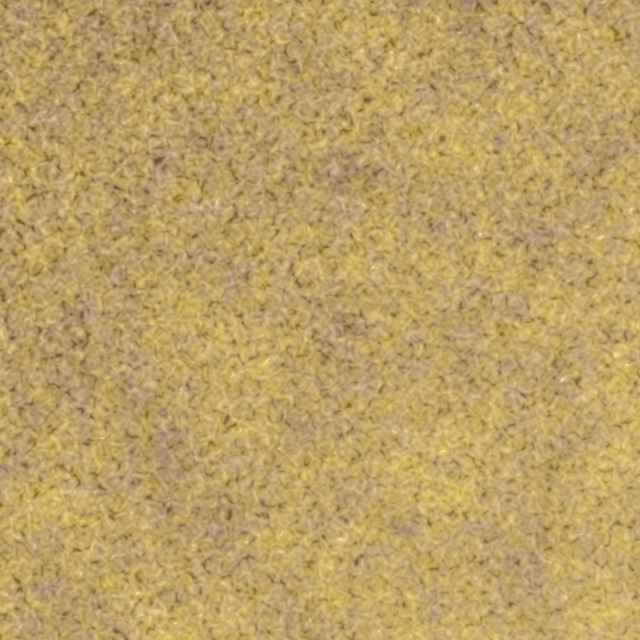
A three.js fragment shader for this texture:

```glsl
#define SAND_COLOR vec3(0.733, 0.617, 0.396)
#define SHADE_TINT vec3(1.0, 0.97, 0.82)
#define YELLOW_TINT vec3(0.25, 0.20, -0.75)
#define GRAIN_SCALE 76.0
#define GRAIN_CONTRAST 0.235
#define MOTTLE_CONTRAST 0.055
#define CHROMA_CONTRAST 0.11
#define CREVICE_DEPTH 0.10
#define GLINT_STRENGTH 0.13

varying vec2 vUv;

float hash(vec2 p) {
  vec3 q = fract(p.xyx * 0.1031);
  q += dot(q, q.yzx + 33.33);
  return fract((q.x + q.y) * q.z);
}

vec2 gradientAt(vec2 cell) {
  float angle = 6.2832 * hash(cell);
  return vec2(cos(angle), sin(angle));
}

// Gradient noise, roughly -0.7 to 0.7
float noise(vec2 p) {
  vec2 i = floor(p);
  vec2 f = p - i;
  vec2 u = f * f * f * (f * (f * 6.0 - 15.0) + 10.0);
  vec2 right = vec2(1.0, 0.0);
  vec2 up = vec2(0.0, 1.0);
  float low = mix(dot(gradientAt(i), f),
                  dot(gradientAt(i + right), f - right), u.x);
  float high = mix(dot(gradientAt(i + up), f - up),
                   dot(gradientAt(i + 1.0), f - 1.0), u.x);
  return mix(low, high, u.y);
}

// Each layer is turned and shifted so the lattices never line up
float layer(vec2 p, float scale, float turn) {
  float c = cos(turn);
  float s = sin(turn);
  return noise(mat2(c, s, -s, c) * p * scale + 200.0 + 37.0 * turn);
}

// Packed grains: coarse clumps, single grains and fine grit
float grains(vec2 p) {
  return 0.30 * layer(p, GRAIN_SCALE * 0.45, 0.4)
       + 0.62 * layer(p, GRAIN_SCALE, 1.1)
       + 0.58 * layer(p, GRAIN_SCALE * 1.75, 2.3);
}

void main() {
  // Slight warp makes the grain outlines uneven
  vec2 warp = vec2(layer(vUv, 48.0, 0.7), layer(vUv, 48.0, 1.9));
  vec2 p = vUv + 0.006 * warp;

  // Broad light: brighter and calmer towards the lower right
  float sunny = clamp(0.5 + 0.5 * (vUv.x - vUv.y), 0.0, 1.0);
  float contrast = GRAIN_CONTRAST * mix(1.15, 0.8, sunny);
  float mottle = layer(vUv, 6.0, 0.9) + 0.8 * layer(vUv, 15.0, 2.7);

  // Grain relief with dark crevices and sparse pale glints
  float relief = grains(p);
  float crevice = smoothstep(0.18, 0.60, -relief);
  float glint = smoothstep(0.28, 0.62, layer(p, GRAIN_SCALE * 1.15, 3.4))
              * smoothstep(0.0, 0.35, relief);
  float light = contrast * relief + MOTTLE_CONTRAST * mottle
              + 0.07 * (sunny - 0.5) - CREVICE_DEPTH * crevice + 0.012;

  // Soft patches drift between golden and greyish sand
  float golden = layer(vUv, 40.0, 1.5) + 0.7 * layer(vUv, 19.0, 2.9)
               + 0.5 * mottle + 0.25 * (sunny - 0.5);

  vec3 color = SAND_COLOR + light * SHADE_TINT;
  color += CHROMA_CONTRAST * golden * YELLOW_TINT;
  color += GLINT_STRENGTH * glint * vec3(0.9, 0.95, 1.2);
  gl_FragColor = vec4(clamp(color, 0.0, 1.0), 1.0);
}
```
